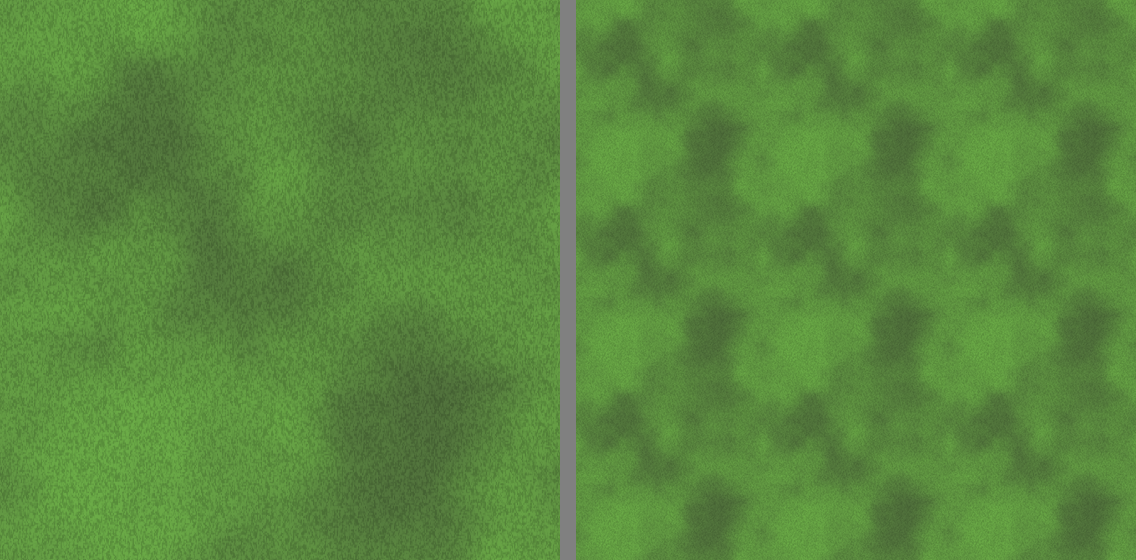
Left, the tile; right, the same tile 3 across and 3 down.
This texture is drawn by a three.js fragment shader. Its source:

```glsl
varying vec2 vUv;

const vec3 LUSH_GREEN = vec3(0.415, 0.665, 0.275);
const vec3 DULL_GREEN = vec3(0.315, 0.44, 0.235);

float hash(vec2 p) {
  return fract(sin(dot(p, vec2(12.9898, 78.233))) * 43758.5453);
}

// Value noise that wraps after a whole number of cells
float tileNoise(vec2 uv, vec2 cells, float seed) {
  vec2 p = uv * cells;
  vec2 i = floor(p);
  vec2 f = fract(p);
  f = f * f * (3.0 - 2.0 * f);
  vec2 a = mod(i, cells) + seed;
  vec2 b = mod(i + 1.0, cells) + seed;
  return mix(mix(hash(a), hash(vec2(b.x, a.y)), f.x),
             mix(hash(vec2(a.x, b.y)), hash(b), f.x), f.y);
}

// Soft cloudy layers, each twice as fine and half as strong
float tileFbm(vec2 uv, vec2 cells, float seed) {
  float sum = 0.0;
  float total = 0.0;
  float weight = 1.0;
  for (int octave = 0; octave < 4; octave++) {
    sum += weight * tileNoise(uv, cells, seed);
    total += weight;
    cells *= 2.0;
    seed += 17.3;
    weight *= 0.5;
  }
  return sum / total;
}

// Short upright blades mixed with finer specks
float bladeGrain(vec2 uv) {
  float blades = tileNoise(uv, vec2(420.0, 170.0), 3.7);
  float specks = tileNoise(uv, vec2(450.0, 340.0), 9.1);
  return smoothstep(0.15, 0.75, mix(blades, specks, 0.5));
}

void main() {
  // Broad patches of lush and dull growth
  float patches = smoothstep(0.13, 0.87, tileFbm(vUv, vec2(4.0), 5.3));
  vec3 grass = mix(DULL_GREEN, LUSH_GREEN, patches);

  // Dark gaps between the blades
  float shade = mix(0.83, 1.01, bladeGrain(vUv));

  gl_FragColor = vec4(grass * shade, 1.0);
}
```
